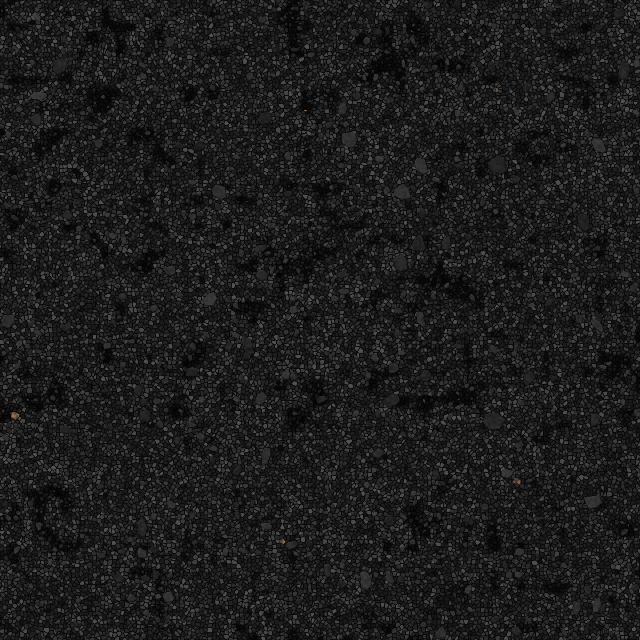
This texture is drawn by a Shadertoy shader. Its source:

```glsl
// Dark asphalt: a bed of fine cellular grit with black gaps and soft pits,
// overlaid with three sizes of angular, randomly turned stone chips that each
// have their own grey, a lit edge, a thin shadow and rarely a warm tint.

const float GRIT_COUNT = 160.0;   // grit cells across the canvas
const float GRIT_GAP = 0.38;      // width of the gaps, in cells
const float GAP_TONE = 0.035;
const float GRIT_DARK = 0.10;
const float GRIT_LIGHT = 0.32;
const float PIT_DEPTH = 0.65;
const float CHIP_DARK = 0.115;
const float CHIP_LIGHT = 0.215;
const float CHIP_RIM = 0.0022;    // rim and shadow width, in canvas units
const float CHIP_SHADOW = 0.45;
const float WARM_SHARE = 0.004;
const vec3 WARM_CHIP = vec3(0.40, 0.32, 0.24);
const vec2 LIGHT_DIR = vec2(-0.5, 0.866);
const float TAU = 6.28318;

vec2 hash22(vec2 p) {
    vec3 q = fract(vec3(p.xyx) * vec3(0.1031, 0.1030, 0.0973));
    q += dot(q, q.yzx + 33.33);
    return fract((q.xx + q.yz) * q.zy);
}

float valueNoise(vec2 p) {
    vec2 i = floor(p), f = fract(p);
    f = f * f * (3.0 - 2.0 * f);
    float low = mix(hash22(i).x, hash22(i + vec2(1, 0)).x, f.x);
    float high = mix(hash22(i + vec2(0, 1)).x, hash22(i + vec2(1, 1)).x, f.x);
    return mix(low, high, f.y);
}

// Cellular grit: one grey per grain, dark where two grains meet
float gritTone(vec2 uv) {
    vec2 p = uv * GRIT_COUNT;
    vec2 cell = floor(p), nearestId = cell;
    float nearest = 9.0, second = 9.0;
    for (int y = -1; y <= 1; y++)
    for (int x = -1; x <= 1; x++) {
        vec2 id = cell + vec2(x, y);
        float d = length(id + hash22(id) - p);
        if (d < nearest) {
            second = nearest;
            nearest = d;
            nearestId = id;
        } else {
            second = min(second, d);
        }
    }
    float h = hash22(nearestId + 71.0).x;
    float grain = mix(GRIT_DARK, GRIT_LIGHT, h * h);
    return mix(GAP_TONE, grain, smoothstep(0.0, GRIT_GAP, second - nearest));
}

// Convex chip bounded by six half-planes of uneven distance
float chipDistance(vec2 q, float radius, vec2 seed) {
    float d = -9.0;
    for (int k = 0; k < 6; k++) {
        vec2 h = hash22(seed + float(k) * 7.3);
        float angle = (float(k) + 0.5 * h.x) * TAU / 6.0;
        vec2 normal = vec2(cos(angle), sin(angle));
        d = max(d, dot(q, normal) - radius * mix(0.75, 1.1, h.y));
    }
    return d;
}

// Lays one size of scattered chips over the colour below
vec3 layChips(vec3 color, vec2 uv, float count, float share) {
    vec2 p = uv * count, cell = floor(p);
    float edge = 0.7 * count / iResolution.y;
    float rim = CHIP_RIM * count;
    float mottle = valueNoise(uv * 300.0) + 0.6 * valueNoise(uv * 130.0) - 0.8;
    for (int y = -1; y <= 1; y++)
    for (int x = -1; x <= 1; x++) {
        vec2 id = cell + vec2(x, y);
        vec2 pick = hash22(id + count);
        if (pick.x > share) continue;
        vec2 place = hash22(id + count * 1.7 + 19.0);
        vec2 form = hash22(id + count * 2.3 + 47.0);
        vec2 look = hash22(id + count * 3.1 + 83.0);

        // Turn and flatten the chip
        vec2 offset = p - id - 0.2 - 0.6 * place;
        float c = cos(pick.y * TAU), s = sin(pick.y * TAU);
        vec2 q = mat2(c, -s, s, c) * offset;
        q.y *= 1.0 + 1.1 * form.y;
        float d = chipDistance(q, mix(0.2, 0.38, form.x * form.x), id + count);

        // Shadow, face and lit rim
        color *= mix(CHIP_SHADOW, 1.0, smoothstep(0.0, rim, d));
        float facing = dot(offset, LIGHT_DIR) / (length(offset) + 0.001);
        float tone = mix(CHIP_DARK, CHIP_LIGHT, look.x);
        tone += 0.06 * mottle + 0.05 * facing * smoothstep(-rim, 0.0, d);
        vec3 face = vec3(tone);
        if (look.y < WARM_SHARE) face = WARM_CHIP * (1.0 + mottle);
        color = mix(color, face, 1.0 - smoothstep(-edge, edge, d));
    }
    return color;
}

void mainImage(out vec4 fragColor, in vec2 fragCoord) {
    vec2 uv = fragCoord / iResolution.y;

    // Grit bed with clustered dark pits
    float pit = 0.65 * valueNoise(uv * 48.0) + 0.35 * valueNoise(uv * 13.0 + 5.0);
    pit = smoothstep(0.62, 0.82, pit);
    vec3 color = vec3(gritTone(uv) * (1.0 - PIT_DEPTH * pit));

    // Chips from small to large
    color = layChips(color, uv, 97.0, 0.36);
    color = layChips(color, uv, 55.0, 0.28);
    color = layChips(color, uv, 25.0, 0.13);

    // Faint broad unevenness
    color *= 0.95 + 0.1 * valueNoise(uv * 5.0 + 31.0);
    fragColor = vec4(clamp(color, 0.0, 1.0), 1.0);
}
```
